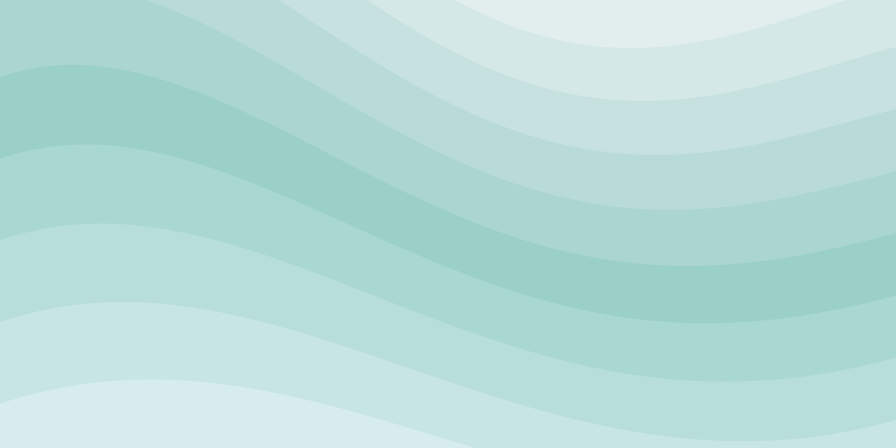
A Shadertoy shader for this background:

```glsl
// Draws stacked wavy bands in soft mint and teal, palest at the top and bottom.

const int BAND_COUNT = 10;
const int DEEP_BAND = 5;

const vec3 MIST = vec3(0.886, 0.933, 0.933);
const vec3 SAGE = vec3(0.671, 0.835, 0.820);
const vec3 DEEP_TEAL = vec3(0.604, 0.816, 0.784);
const vec3 ICE = vec3(0.839, 0.925, 0.933);

// Height of the wave below the deepest band
float centreWave(float x) {
    return 0.6458 + x * (0.7010 + x * (-4.1745 + x * (3.1977
         + x * (2.0437 + x * (-2.8544 + x * 0.7812)))));
}

// Vertical gap between neighbouring waves
float waveSpacing(float x) {
    return 0.1823 + x * (0.0051 + x * (-0.7260 + x * (1.2776 - x * 0.6003)));
}

// Height of a wave, counted downward from the centre wave
float waveHeight(float x, float offset) {
    float spread = 0.0036 * x * (1.0 - x);
    return centreWave(x) - offset * (waveSpacing(x) + spread * offset);
}

// Two colour ramps, meeting at the deepest band
vec3 bandColour(int band) {
    if (band < DEEP_BAND) return mix(MIST, SAGE, float(band) / 4.0);
    return mix(DEEP_TEAL, ICE, float(band - DEEP_BAND) / 4.0);
}

// Soft coverage of the area below an edge
float coverBelow(float y, float edge, float pixel) {
    return clamp((edge - y) / pixel + 0.5, 0.0, 1.0);
}

void mainImage(out vec4 fragColor, in vec2 fragCoord) {
    vec2 uv = fragCoord / iResolution.xy;
    float pixel = 1.0 / iResolution.y;

    // Paint each lower band over the one above
    vec3 colour = bandColour(0);
    for (int band = 1; band < BAND_COUNT; band++) {
        float edge = waveHeight(uv.x, float(band - DEEP_BAND - 1));
        colour = mix(colour, bandColour(band), coverBelow(uv.y, edge, pixel));
    }

    fragColor = vec4(colour, 1.0);
}
```
